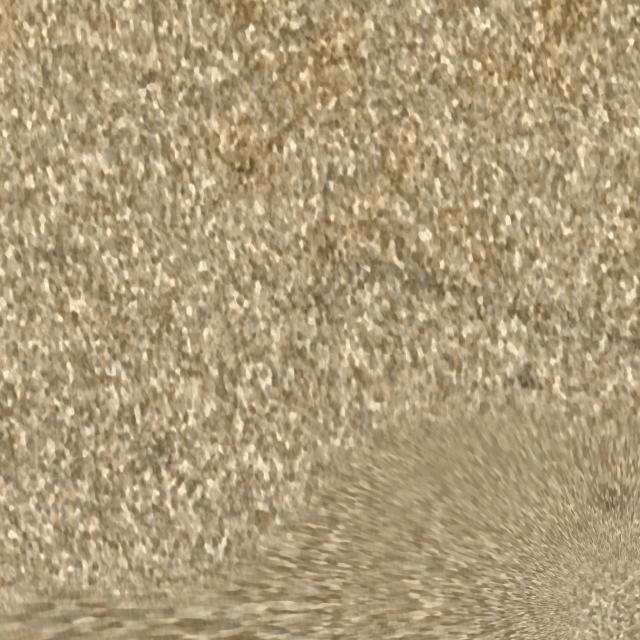
Write a WebGL 1 fragment shader that draws this texture.

```glsl
precision highp float;
// Coarse sandy ground: upright soft grains, stains, and a fan of fine streaks at lower right.
uniform vec2 u_resolution;

float hash(vec2 p) {
  vec3 q = fract(vec3(p.xyx) * 0.1031);
  q += dot(q, q.yzx + 33.33);
  return fract((q.x + q.y) * q.z);
}

float noise(vec2 p) {
  vec2 i = floor(p), f = fract(p);
  f = f * f * (3.0 - 2.0 * f);
  return mix(mix(hash(i), hash(i + vec2(1.0, 0.0)), f.x),
             mix(hash(i + vec2(0.0, 1.0)), hash(i + 1.0), f.x), f.y);
}

float cloud(vec2 p) {
  return 0.55 * noise(p) + 0.3 * noise(p * 2.1 + 7.0) + 0.15 * noise(p * 4.3 + 19.0);
}

// Softly blended random cells: x is the tone, y the tint, both from 0 to 1.
vec2 grains(vec2 p) {
  vec2 cell = floor(p), sum = vec2(0.0);
  float total = 0.0;
  for (int j = -1; j <= 1; j++) {
    for (int i = -1; i <= 1; i++) {
      vec2 id = cell + vec2(float(i), float(j)) + 600.0;
      vec2 seed = id - 600.0 + vec2(hash(id), hash(id + 57.3));
      vec2 d = p - seed;
      float weight = exp(-5.0 * dot(d, d));
      sum += weight * vec2(hash(id + 113.7), hash(id + 211.1));
      total += weight;
    }
  }
  return sum / max(total, 0.0001);
}

void main() {
  vec2 uv = gl_FragCoord.xy / u_resolution;

  // Upright grains, leaning a little and bent by a slow warp
  vec2 bend = vec2(noise(uv * 9.0), noise(uv * 9.0 + 31.0)) - 0.5;
  vec2 p = uv + 0.012 * bend;
  p.x += 0.15 * p.y;
  vec2 upright = grains(p * vec2(145.0, 88.0));
  float fine = grains(p * vec2(240.0, 150.0) + 40.0).x;

  // Fan of streaks: a near and a far ring keep them small all the way out
  vec2 q = uv - vec2(0.97, 0.04);
  float r = max(length(q), 0.001);
  vec2 polar = vec2(atan(-q.y, -q.x), log(r));
  vec2 nearFan = grains(polar * vec2(68.0, 22.0) + bend + 250.0);
  vec2 farFan = grains(polar * vec2(105.0, 33.0) + bend + 350.0);
  vec2 fan = mix(nearFan, farFan, smoothstep(0.3, 0.48, r));
  fan = mix(grains(uv * 200.0), fan, smoothstep(0.03, 0.16, r));
  float fanTop = 0.07 + 0.27 * smoothstep(0.25, 0.72, uv.x) + 0.06 * (cloud(uv * 7.0) - 0.5);
  float inFan = 1.0 - smoothstep(fanTop - 0.05, fanTop + 0.05, uv.y);

  // Grain contrast, calmer where the fan begins
  vec2 grain = mix(upright, fan, inFan);
  vec2 c = (uv - vec2(0.73, 0.25)) * vec2(5.0, 8.0);
  float calm = exp(-dot(c, c));
  float tone = (grain.x - 0.5) * 0.34 + (fine - 0.5) * 0.17 * (1.0 - 0.6 * inFan);
  tone += 0.11 * smoothstep(0.72, 0.95, grain.x) * (1.0 - 0.5 * inFan);
  tone *= 1.0 - 0.5 * calm;

  // Broad patches of light and warmth
  float patches = cloud(uv * 6.0 + 3.0) - 0.5;
  float warmth = smoothstep(0.48, 0.75, cloud(uv * 8.0 + 60.0)) * smoothstep(0.3, 0.85, uv.y);
  vec3 color = vec3(0.683, 0.608, 0.485) + tone + 0.05 * patches;
  color += vec3(0.045, 0.0, -0.045) * (grain.y - 0.5) * 0.8;
  color -= vec3(0.015, 0.03, 0.06) * warmth;
  color += vec3(-0.005, 0.0, 0.015) * (0.6 - uv.y);
  color -= vec3(0.025, 0.025, 0.03) * inFan * smoothstep(0.08, 0.25, r);
  color += 0.04 * exp(-r * r * 90.0);

  // Dim band slanting down to the right
  float band = (uv.y - 0.62 + 0.28 * (uv.x - 0.45) + 0.03 * bend.x) / 0.03;
  color -= vec3(0.07, 0.065, 0.055) * exp(-band * band) * smoothstep(0.36, 0.62, uv.x);

  // Scattered ragged stains, brown above and grey-green below
  vec3 stainTint = mix(vec3(0.17, 0.16, 0.14), vec3(0.18, 0.17, 0.14), 1.0 - uv.y);
  for (int i = 0; i < 9; i++) {
    float k = float(i);
    vec2 spot = vec2(hash(vec2(k, 3.7)), (k + 0.3 + 0.6 * hash(vec2(k, 9.1))) / 9.0);
    float size = 0.012 + 0.011 * hash(vec2(k, 5.3));
    vec2 d = (uv - spot + 0.02 * (vec2(noise(uv * 45.0), noise(uv * 45.0 + 80.0)) - 0.5)) / size;
    d.x *= 0.8;
    color -= stainTint * exp(-dot(d, d)) * (0.5 + 0.5 * hash(vec2(k, 7.9)));
  }

  gl_FragColor = vec4(clamp(color, 0.0, 1.0), 1.0);
}
```
